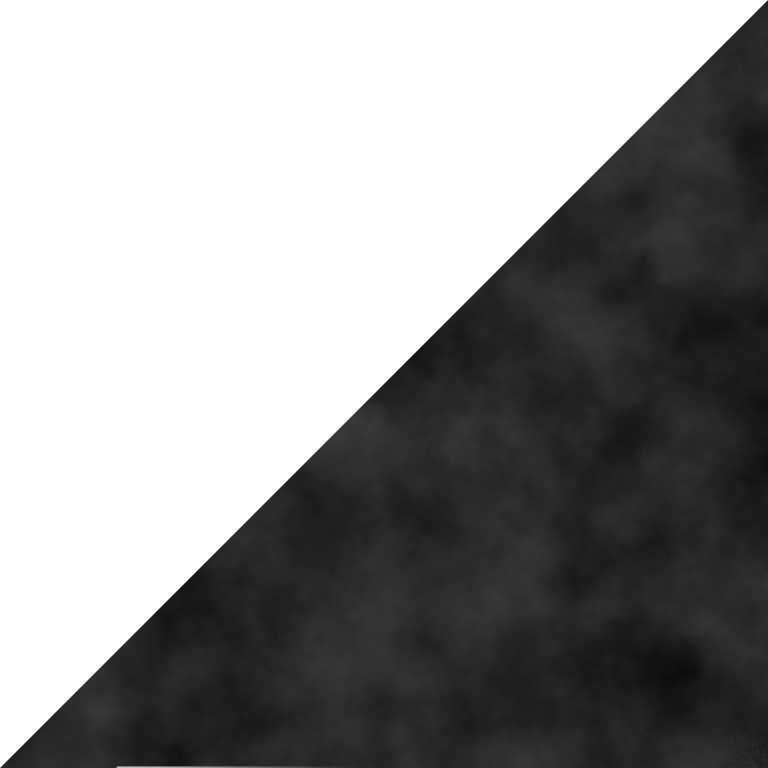
Reproduce this background procedurally as a Shadertoy shader.

```glsl
// A white upper-left triangle over a dark, cloudy lower-right triangle.
// The clouds are rotated octaves of value noise; the diagonal is a smoothed
// half-plane, with a faint sliver of light along the bottom border.

#define PAPER_COLOR vec3(1.0)
#define SMOKE_MEAN 0.145
#define SMOKE_CONTRAST 0.25
#define CLOUD_SCALE 9.0
#define OCTAVES 6
#define OCTAVE_GAIN 0.56
#define GRAIN_AMOUNT 0.05
#define SLIVER_START 0.152
#define SLIVER_END 0.5
#define SLIVER_HEIGHT 0.002

float hash(vec2 cell) {
    vec3 p = fract(vec3(cell.xyx) * 0.1031);
    p += dot(p, p.yzx + 33.33);
    return fract((p.x + p.y) * p.z);
}

// Smoothly interpolated random values on a unit lattice
float valueNoise(vec2 p) {
    vec2 cell = floor(p);
    vec2 f = fract(p);
    vec2 w = f * f * (3.0 - 2.0 * f);
    float low = mix(hash(cell), hash(cell + vec2(1.0, 0.0)), w.x);
    float high = mix(hash(cell + vec2(0.0, 1.0)), hash(cell + 1.0), w.x);
    return mix(low, high, w.y);
}

// Normalised octave sum; the rotation hides the lattice directions
float clouds(vec2 p) {
    const mat2 turn = mat2(0.8, 0.6, -0.6, 0.8);
    float sum = 0.0, total = 0.0, weight = 1.0;
    for (int i = 0; i < OCTAVES; i++) {
        sum += weight * valueNoise(p);
        total += weight;
        weight *= OCTAVE_GAIN;
        p = turn * p * 2.0 + 17.3;
    }
    return sum / total;
}

void mainImage(out vec4 fragColor, in vec2 fragCoord) {
    vec2 uv = fragCoord / iResolution.xy;
    float pixel = 1.0 / iResolution.y;

    // Cloudy dark surface
    float smoke = SMOKE_MEAN + SMOKE_CONTRAST * (clouds(uv * CLOUD_SCALE + 4.0) - 0.5);

    // Fine grain gathered in the lower-right corner
    float corner = 1.0 - smoothstep(0.0, 0.09, length(uv - vec2(1.0, 0.0)));
    smoke += GRAIN_AMOUNT * corner * (valueNoise(uv * 300.0) - 0.5);
    vec3 color = vec3(clamp(smoke, 0.05, 0.24));

    // Sliver of light that fades to the right
    float sliver = smoothstep(SLIVER_START - pixel, SLIVER_START + pixel, uv.x);
    sliver *= 1.0 - smoothstep(SLIVER_START, SLIVER_END, uv.x);
    sliver *= 1.0 - smoothstep(-0.5 * pixel, 0.5 * pixel, uv.y - SLIVER_HEIGHT);
    color = mix(color, vec3(0.75), sliver);

    // Diagonal edge, one pixel soft
    float edgeDistance = (uv.y - uv.x) * 0.7071;
    float paper = smoothstep(-0.7 * pixel, 0.7 * pixel, edgeDistance);
    fragColor = vec4(mix(color, PAPER_COLOR, paper), 1.0);
}
```
